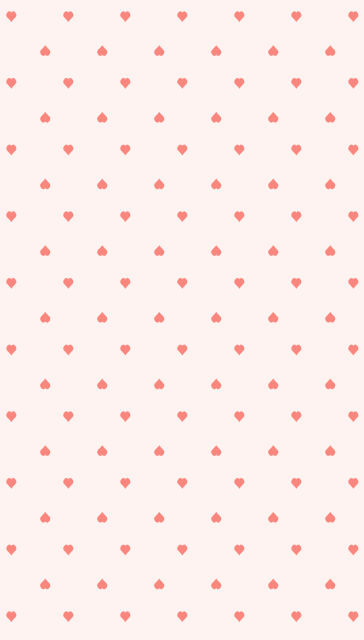
A WebGL 2 fragment shader for this pattern:

```glsl
#version 300 es
precision highp float;

uniform vec2 u_resolution;
out vec4 outColor;

// Lengths are fractions of the canvas height.
const vec2 SPACING = vec2(0.08906, 0.10417);      // between hearts of one lattice
const vec2 UPRIGHT_ORIGIN = vec2(0.0177, 0.9740); // centre of the top left heart
const vec2 FLIPPED_OFFSET = vec2(0.0530, -0.0530);
const vec2 HEART_SCALE = vec2(0.0119, 0.0149);
const float HEART_MIDDLE = 0.552;                 // half the unit heart's height
const float SIDE_BULGE = 0.12;
const float PI = 3.14159;

const vec3 BACKGROUND = vec3(1.0, 0.953, 0.945);
const vec3 HEART_COLOR = vec3(0.984, 0.525, 0.490);

// Signed distance to a unit heart with its tip at the origin.
float heartDistance(vec2 p) {
    p.x = abs(p.x);
    if (p.x + p.y > 1.0) {
        return length(p - vec2(0.25, 0.75)) - sqrt(2.0) / 4.0;
    }
    float toNotch = length(p - vec2(0.0, 1.0));
    float toSide = length(p - 0.5 * max(p.x + p.y, 0.0));
    return min(toNotch, toSide) * sign(p.x - p.y);
}

// Coverage of a lattice of hearts; direction is 1 for upright, -1 for flipped.
float heartLattice(vec2 p, vec2 origin, float direction, float pixel) {
    vec2 cell = mod(p - origin + 0.5 * SPACING, SPACING) - 0.5 * SPACING;
    vec2 q = vec2(cell.x, cell.y * direction) / HEART_SCALE;
    q.y += HEART_MIDDLE;

    // Round out the sides between tip and lobes.
    q.x /= 1.0 + SIDE_BULGE * sin(PI * clamp(q.y, 0.0, 1.0));

    float d = heartDistance(q) * 0.5 * (HEART_SCALE.x + HEART_SCALE.y);
    return 1.0 - smoothstep(-0.75 * pixel, 0.75 * pixel, d);
}

void main() {
    vec2 p = gl_FragCoord.xy / u_resolution.y;
    float pixel = 1.0 / u_resolution.y;

    // Two interleaved lattices
    float upright = heartLattice(p, UPRIGHT_ORIGIN, 1.0, pixel);
    float flipped = heartLattice(p, UPRIGHT_ORIGIN + FLIPPED_OFFSET, -1.0, pixel);

    vec3 color = mix(BACKGROUND, HEART_COLOR, max(upright, flipped));
    outColor = vec4(color, 1.0);
}
```
